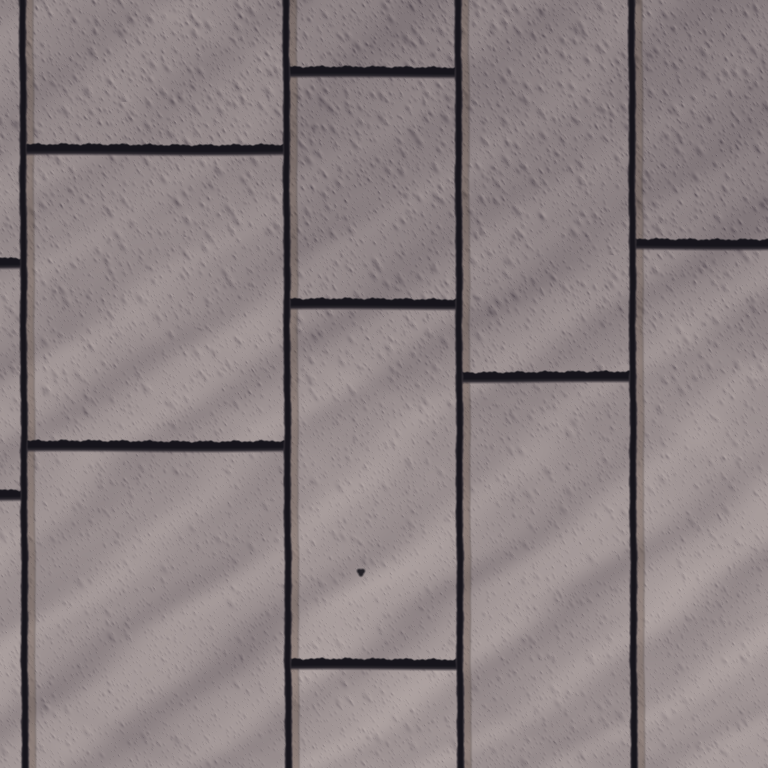
This texture is drawn by a WebGL 2 fragment shader. Its source:

```glsl
#version 300 es
precision highp float;
// Pitted stone slabs in staggered columns, with dark joints and slanting soft shadows.
uniform vec2 u_resolution;
out vec4 fragColor;

#define JOINT_HALF 0.0046    // half width of upright joints
#define SEAM_HALF 0.0068     // half height of level seams
#define BEVEL_WIDTH 0.0135   // worn strip right of each joint
#define ROUGHNESS 0.0008     // crumbling of the slab edges
#define BAND_PERIOD 0.12     // spacing of the shadow bands
#define BAND_DEPTH 0.17      // contrast of the shadow bands
#define PIT_DEPTH 0.42       // contrast of the pits
#define GRAIN_DEPTH 0.20     // contrast of the fine grain
#define SLAB_VARIATION 0.12  // tone difference between slabs

const vec3 SHADE = vec3(0.415, 0.378, 0.398);
const vec3 SUNLIT = vec3(0.705, 0.660, 0.652);
const vec3 BEVEL = vec3(0.440, 0.385, 0.360);
const vec3 GAP_DEEP = vec3(0.085, 0.080, 0.105);
const vec3 GAP_EDGE = vec3(0.215, 0.195, 0.220);

// Upright joints, and the seams of each column from the top down (-1 is none).
const float JOINTS[4] = float[4](0.031, 0.374, 0.598, 0.824);
const vec3 SEAMS[5] = vec3[5](vec3(0.657, 0.355, -1.0), vec3(0.805, 0.419, -1.0),
  vec3(0.906, 0.604, 0.135), vec3(0.509, -1.0, -1.0), vec3(0.682, -1.0, -1.0));

vec3 hash3(vec2 p) {
  vec3 h = fract(p.xyx * vec3(0.1031, 0.1030, 0.0973));
  h += dot(h, h.yxz + 33.33);
  return fract((h.xxy + h.yzz) * h.zyx);
}

float waves(float t) {
  return sin(t) + 0.6 * sin(2.3 * t + 1.0) + 0.4 * sin(5.1 * t + 2.0);
}

// Cellular relief: scattered dents, dark on one flank and lit on the other.
float pits(vec2 p, float density) {
  vec2 cell = floor(p);
  float relief = 0.0;
  for (int j = -1; j <= 1; j++)
    for (int i = -1; i <= 1; i++) {
      vec2 id = cell + vec2(i, j);
      vec3 r = hash3(id);
      float size = mix(0.12, 0.36, r.z * r.z);
      vec2 d = (p - id - 0.15 - 0.7 * r.xy) / size;
      float present = step(hash3(id + 71.0).x, density);
      relief += present * exp(-dot(d, d)) * (1.3 * d.y - 0.45);
    }
  return relief;
}

// Diagonal shadow bands, wavering and fading along their length.
float shadowBands(vec2 p) {
  float along = dot(p, vec2(0.77, 0.64));
  float across = dot(p, vec2(-0.64, 0.77));
  float warp = 0.011 * waves(6.0 * along + 9.0 * across);
  float phase = 6.2832 * (across + warp - 0.165) / BAND_PERIOD;
  float fade = 0.75 + 0.25 * sin(8.0 * along + 14.0 * across);
  return fade * -cos(phase) + 0.22 * sin(2.3 * phase + 7.0 * along);
}

float inside(float distanceIn, float blur) {
  return smoothstep(-blur, blur, distanceIn);
}

void main() {
  vec2 p = gl_FragCoord.xy / min(u_resolution.x, u_resolution.y);
  float px = 1.0 / min(u_resolution.x, u_resolution.y);

  // Column and signed offset from its nearest joint
  int column = 0;
  float side = 1.0;
  float lean = 0.003 * (0.5 - p.y) + 0.5 * ROUGHNESS * waves(31.0 * p.y);
  for (int i = 0; i < 4; i++) {
    float d = p.x - JOINTS[i] - lean;
    if (d > 0.0) column++;
    if (abs(d) < abs(side)) side = d;
  }

  // Row and signed offset from its nearest seam
  int row = 0;
  float rise = 1.0;
  for (int j = 0; j < 3; j++) {
    float d = p.y - SEAMS[column][j] - 0.0006 * sin(18.0 * p.x);
    if (d < 0.0) row++;
    if (abs(d) < abs(rise)) rise = d;
  }

  // Stone tone: slab variation, broad mottling and shadow bands
  float height = smoothstep(0.25, 0.9, p.y);
  float tone = 0.66 - 0.17 * height;
  tone += SLAB_VARIATION * (hash3(vec2(column, row) + 5.0).x - 0.5);
  tone -= 0.09 * smoothstep(0.34, 0.4, p.x) * smoothstep(0.35, 0.65, p.y);
  tone += BAND_DEPTH * mix(1.0, 0.5, height) * shadowBands(p);
  tone += 0.025 * waves(17.0 * p.x + 3.0 * sin(13.0 * p.y)) * sin(23.0 * p.y + 5.0 * p.x);

  // Pits and grain, stretched down a slant
  vec2 slant = vec2(dot(p, vec2(0.6, -0.8)), dot(p, vec2(0.8, 0.6))) + 3.0;
  float density = mix(0.22, 0.62, height);
  tone += PIT_DEPTH * mix(0.55, 1.0, height) * pits(slant * vec2(48.0, 88.0), density);
  tone += 0.6 * PIT_DEPTH * pits(slant * vec2(85.0, 140.0) + 40.0, density);
  tone += GRAIN_DEPTH * (pits(slant * vec2(120.0, 215.0) + 90.0, 0.8) + 0.12);
  vec3 color = mix(SHADE, SUNLIT, clamp(tone, -0.5, 1.15));

  // Small drilled hole
  vec2 hole = p - vec2(0.470, 0.255);
  float holeRadius = 0.0048 + 0.0008 * sin(3.0 * atan(hole.y, hole.x));
  color = mix(color, GAP_DEEP, 0.9 * inside(holeRadius - length(hole), px + 0.0008));

  // Worn bevel with a faint crease
  float bevel = step(0.0, side) * inside(BEVEL_WIDTH - side, px + 0.0012);
  color = mix(color, BEVEL * (0.85 + 0.4 * tone), 0.65 * bevel);
  color *= 1.0 - 0.10 * exp(-pow((side - BEVEL_WIDTH) / 0.0015, 2.0));

  // Seams crumble on the upper edge and soften below; joints stay straighter
  float crumble = rise > 0.0 ? ROUGHNESS * waves(170.0 * p.x) : 0.0;
  float seam = inside(SEAM_HALF + crumble - abs(rise), px + (rise < 0.0 ? 0.0012 : 0.0003));
  float seamLight = smoothstep(0.1, 1.1, -rise / SEAM_HALF);
  color = mix(color, mix(GAP_DEEP, GAP_EDGE, seamLight), seam);
  float joint = inside(JOINT_HALF + 0.4 * ROUGHNESS * waves(140.0 * p.y) - abs(side), px + 0.0005);
  float jointLight = smoothstep(0.3, 1.2, abs(side) / JOINT_HALF);
  color = mix(color, mix(GAP_DEEP, GAP_EDGE, jointLight), joint);

  fragColor = vec4(color, 1.0);
}
```
